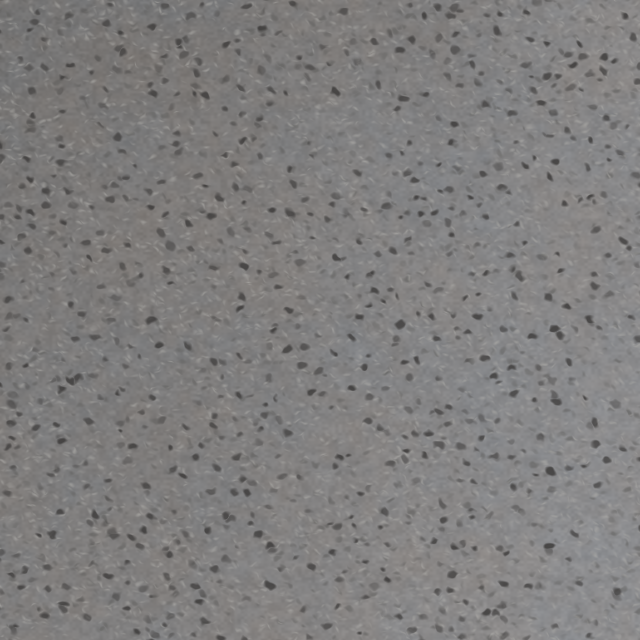
This texture is drawn by a WebGL 1 fragment shader. Its source:

```glsl
precision highp float;
// Speckled grey stone: soft dark grains and pale flecks on an unevenly lit surface.

uniform vec2 u_resolution;

const vec3 SHADE_COLOR = vec3(0.446, 0.437, 0.430);  // dim upper left
const vec3 LIGHT_COLOR = vec3(0.552, 0.549, 0.553);  // bright right side
const vec3 GRAIN_COLOR = vec3(0.235, 0.228, 0.225);
const vec3 FAINT_COLOR = vec3(0.365, 0.362, 0.355);
const vec3 FLECK_COLOR = vec3(0.680, 0.675, 0.660);
const vec3 WARM_TINT = vec3(0.012, -0.001, -0.013);

const float GRAIN_CELLS = 42.0;   // cells across the canvas, per layer
const float FAINT_CELLS = 62.0;
const float FLECK_CELLS = 100.0;
const float GRAIN_SHARE = 0.42;   // part of the cells that hold a feature
const float FAINT_SHARE = 0.36;
const float FLECK_SHARE = 0.34;
const vec2 GRAIN_RADII = vec2(0.0064, 0.0042);
const vec2 FAINT_RADII = vec2(0.0052, 0.0030);
const vec2 FLECK_RADII = vec2(0.0036, 0.0017);
const float GRAIN_TILT = -0.25;   // mean direction in radians
const float TILT_SPREAD = 1.7;
const float EDGE_BLUR = 0.0022;
const float RAGGEDNESS = 0.0050;
const float MOTTLE_CONTRAST = 0.034;
const float FINE_CONTRAST = 0.044;

float hash(vec2 p) {
  vec3 q = fract(vec3(p.xyx) * 0.1031);
  q += dot(q, q.yzx + 33.33);
  return fract((q.x + q.y) * q.z);
}

float noise(vec2 p) {
  vec2 i = floor(p);
  vec2 f = fract(p);
  f = f * f * (3.0 - 2.0 * f);
  float low = mix(hash(i), hash(i + vec2(1.0, 0.0)), f.x);
  float high = mix(hash(i + vec2(0.0, 1.0)), hash(i + vec2(1.0, 1.0)), f.x);
  return mix(low, high, f.y);
}

// Coverage by scattered, tilted ellipses of varied size and strength.
float scatter(vec2 p, float cells, float share, vec2 radii, float seed) {
  vec2 home = floor(p * cells);
  float cover = 0.0;
  for (int y = -1; y <= 1; y++) {
    for (int x = -1; x <= 1; x++) {
      vec2 cell = home + vec2(float(x), float(y));
      vec2 key = cell + seed;
      vec2 jitter = vec2(hash(key + 11.3), hash(key + 47.9));
      vec2 center = (cell + jitter) / cells;
      float cluster = 0.45 + 1.1 * noise(center * 11.0 + seed);
      float present = step(hash(key + 83.1), share * cluster);

      float angle = GRAIN_TILT + TILT_SPREAD * (hash(key + 129.7) - 0.5);
      float c = cos(angle);
      float s = sin(angle);
      vec2 d = p - center;
      d = vec2(c * d.x + s * d.y, c * d.y - s * d.x);

      vec2 size = radii * mix(0.6, 1.25, hash(key + 171.5));
      float dist = (length(d / size) - 1.0) * size.y;
      float strength = mix(0.35, 1.0, hash(key + 215.3));
      float shape = 1.0 - smoothstep(-EDGE_BLUR, EDGE_BLUR, dist);
      cover = max(cover, present * strength * shape);
    }
  }
  return cover;
}

// Broad lighting, from the dim upper left to the bright right.
vec3 surface(vec2 p) {
  float light = 0.30 + 0.62 * p.x - 0.30 * (p.y - 0.5);
  light += 0.16 * (noise(p * 3.0 + 5.0) - 0.5);
  vec3 color = mix(SHADE_COLOR, LIGHT_COLOR, clamp(light, 0.0, 1.0));
  float warmth = noise(p * 9.0 + 31.0) + noise(p * 45.0 + 63.0) - 1.0;
  return color + WARM_TINT * warmth;
}

void main() {
  vec2 p = gl_FragCoord.xy / min(u_resolution.x, u_resolution.y);

  // Bend the outlines so that grains look ragged
  vec2 bend = vec2(noise(p * 130.0 + 7.0), noise(p * 130.0 + 91.0)) - 0.5;
  vec2 q = p + RAGGEDNESS * bend;

  vec3 color = surface(p);
  color += MOTTLE_CONTRAST * (noise(p * vec2(75.0, 95.0) + 17.0) - 0.5);
  color += FINE_CONTRAST * (noise(p * vec2(190.0, 230.0) + 53.0) - 0.5);

  float faint = scatter(q, FAINT_CELLS, FAINT_SHARE, FAINT_RADII, 301.0);
  float fleck = scatter(q, FLECK_CELLS, FLECK_SHARE, FLECK_RADII, 517.0);
  float grain = scatter(q, GRAIN_CELLS, GRAIN_SHARE, GRAIN_RADII, 129.0);
  color = mix(color, FAINT_COLOR, 0.55 * faint);
  color = mix(color, FLECK_COLOR, 0.60 * fleck);
  color = mix(color, GRAIN_COLOR, 0.85 * grain);

  gl_FragColor = vec4(color, 1.0);
}
```
